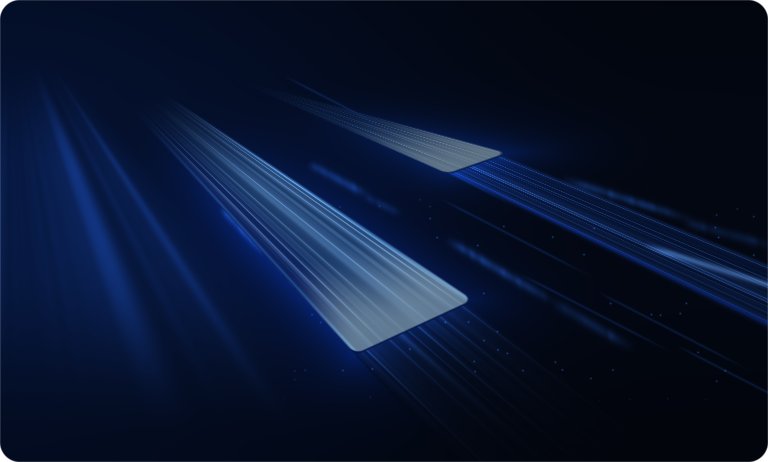
This background is drawn by a Shadertoy shader. Its source:

```glsl
// Two glowing slabs of light racing over a dark blue circuit plane, with blurred streaks.

float hash(float n) { return fract(sin(n * 127.1) * 4375.85); }

float noise(float x) {
    float i = floor(x), f = fract(x);
    return mix(hash(i), hash(i + 1.0), f * f * (3.0 - 2.0 * f));
}

// Signed distance to the line a-b, positive on its left side
float side(vec2 p, vec2 a, vec2 b) {
    vec2 d = normalize(b - a), q = p - a;
    return d.x * q.y - d.y * q.x;
}

// Perspective strip: distances inside its left and right edges, position across
vec3 fan(vec2 p, vec2 leftFar, vec2 leftNear, vec2 rightFar, vec2 rightNear) {
    float l = side(p, leftFar, leftNear), r = side(p, rightNear, rightFar);
    return vec3(l, r, l / max(l + r, 0.001));
}

// Thin bright fibres across a strip
float fibres(float u, float seed) {
    return 0.45 * pow(noise(u * 19.0 + seed), 3.0)
         + 0.75 * pow(noise(u * 47.0 + seed * 3.0), 5.0);
}

// Inside mask of a strip cut by a front edge, with rounded corners
float slabMask(vec3 s, float front, float radius) {
    vec2 inner = vec2(min(s.x, s.y), front);
    float d = radius - length(max(radius - inner, 0.0));
    return smoothstep(-0.001, 0.004, d);
}

// Soft segment that tapers toward both ends
float streak(vec2 p, vec2 a, vec2 b, float width) {
    vec2 d = b - a;
    float h = dot(p - a, d) / dot(d, d);
    float r = length(p - a - d * clamp(h, 0.0, 1.0)) / width;
    return exp(-r * r) * smoothstep(-0.05, 0.15, h) * smoothstep(1.05, 0.7, h);
}

void mainImage(out vec4 fragColor, in vec2 fragCoord) {
    const float aspect = 1.662;
    vec2 p = fragCoord / iResolution.xy * vec2(aspect, 1.0);

    // Backdrop
    vec3 col = mix(vec3(0.016, 0.066, 0.185), vec3(0.010, 0.026, 0.066), smoothstep(0.0, 1.45, p.x));
    col *= 0.68 + 0.32 * smoothstep(0.0, 0.4, p.y) * smoothstep(1.25, 0.7, p.y);

    // Blurred streaks on the left, spreading from the upper corner
    float ray = (p.x - 0.02) / max(1.0 - p.y, 0.05);
    float haze = 0.55 * noise(ray * 13.0 + 4.0) + 0.3 * noise(ray * 31.0);
    haze += 0.9 * exp(-pow((ray - 0.38) / 0.055, 2.0)) + 0.85 * exp(-pow((ray - 0.65) / 0.025, 2.0));
    haze *= smoothstep(0.88, 0.62, p.y) * smoothstep(0.04, 0.5, p.y) * smoothstep(0.86, 0.58, ray);
    col += vec3(0.035, 0.095, 0.22) * haze;

    // Geometry of the near and far slabs
    vec2 nearL = vec2(0.768, 0.232), nearR = vec2(1.026, 0.351);
    vec2 farL = vec2(0.968, 0.623), farR = vec2(1.10, 0.669);
    vec3 a = fan(p, vec2(0.255, 0.794), nearL, vec2(0.366, 0.794), nearR);
    vec3 b = fan(p, vec2(0.567, 0.800), farL, vec2(0.610, 0.803), farR);
    float frontA = side(p, nearL, nearR), frontB = side(p, farL, farR);
    float tA = 1.0 - frontA / 0.705, tB = 1.0 - frontB / 0.36;

    // Blue light spilling round the slabs
    float outA = length(max(-vec3(a.xy, frontA), 0.0));
    float outB = length(max(-vec3(b.xy, frontB), 0.0));
    col += vec3(0.01, 0.085, 0.30) * exp(-outA * 17.0) * smoothstep(0.05, 0.6, tA) * (a.x < 0.0 ? 1.0 : 0.6);
    col += vec3(0.01, 0.07, 0.22) * exp(-outB * 24.0) * smoothstep(0.2, 1.0, tB);

    // Light trails ahead of each slab
    vec3 c = fan(p, nearL, vec2(0.95, 0.05), vec2(1.015, 0.34), vec2(1.32, 0.11));
    float trail = smoothstep(0.0, 0.015, min(c.x, c.y)) * smoothstep(0.0, -0.004, frontA);
    col += vec3(0.13, 0.27, 0.48) * trail * (0.08 + fibres(c.z, 8.0)) * exp(frontA * 9.0);
    vec3 e = fan(p, farL, vec2(aspect, 0.285), vec2(1.10, 0.66), vec2(aspect, 0.432));
    trail = smoothstep(-0.003, 0.012, min(e.x, e.y)) * smoothstep(0.0, -0.004, frontB);
    float edgeLine = exp(-pow((e.z - 0.1) / 0.04, 2.0));
    col += trail * (vec3(0.01, 0.045, 0.13) + vec3(0.14, 0.27, 0.46) * fibres(e.z, 21.0)
         + vec3(0.02, 0.08, 0.28) * edgeLine) * exp(frontB * 0.7);
    col += vec3(0.18, 0.27, 0.38) * streak(p, vec2(1.40, 0.468), vec2(1.75, 0.355), 0.007);

    // Circuit dashes along the plane
    float dash = streak(p, vec2(0.67, 0.645), vec2(0.80, 0.575), 0.009)
               + 0.5 * streak(p, vec2(0.79, 0.575), vec2(0.87, 0.535), 0.008)
               + streak(p, vec2(0.97, 0.480), vec2(1.20, 0.345), 0.009)
               + 0.7 * streak(p, vec2(1.20, 0.345), vec2(1.37, 0.245), 0.010)
               + streak(p, vec2(1.22, 0.612), vec2(1.50, 0.523), 0.009)
               + 0.5 * streak(p, vec2(1.48, 0.520), vec2(1.68, 0.465), 0.010)
               + 1.3 * streak(p, vec2(0.48, 0.550), vec2(0.575, 0.450), 0.008);
    col += vec3(0.05, 0.13, 0.28) * dash * (0.65 + 0.6 * noise(p.x * 90.0));
    for (float i = 0.0; i < 6.0; i++) {
        vec2 start = vec2(0.62 + 0.17 * i, 0.72 - 0.11 * i + 0.12 * hash(i + 2.0));
        col += vec3(0.025, 0.07, 0.16) * streak(p, start, start + vec2(0.32, -0.165), 0.0025);
    }

    // Scattered sparks on a grid
    vec2 cell = floor(p * 48.0);
    float id = hash(cell.x + 57.0 * hash(cell.y + 3.0));
    vec2 spot = fract(p * 48.0) - 0.25 - 0.5 * vec2(hash(id * 91.0), hash(id * 37.0));
    float zone = smoothstep(0.5, 0.8, p.x) * smoothstep(0.10, 0.2, p.y) * smoothstep(0.62, 0.5, p.y);
    col += vec3(0.08, 0.20, 0.40) * step(0.94, id) * zone * exp(-dot(spot, spot) * 110.0);

    // Far slab
    vec3 body = mix(vec3(0.04, 0.12, 0.27), vec3(0.36, 0.44, 0.51), smoothstep(0.45, 1.0, tB));
    body += vec3(0.22, 0.28, 0.32) * fibres(b.z, 5.0) * (1.0 - 0.6 * smoothstep(0.7, 1.0, tB));
    col = mix(col, body, slabMask(b, frontB, 0.012) * smoothstep(0.0, 0.85, tB));

    // Near slab: blue left flank, pale ridge and bright front
    body = mix(vec3(0.025, 0.10, 0.32), vec3(0.10, 0.22, 0.40), smoothstep(0.05, 0.55, a.z));
    body = mix(body, vec3(0.37, 0.47, 0.57), smoothstep(0.68, 0.97, tA + 0.06 * (noise(a.z * 9.0) - 0.5)));
    float ridge = exp(-pow((a.z - 0.62) / 0.07, 2.0));
    body += vec3(0.32, 0.40, 0.44) * (fibres(a.z, 13.0) + 0.35 * ridge) * (1.0 - 0.8 * smoothstep(0.7, 1.0, tA));
    float rim = exp(-pow((min(a.x, a.y) - 0.006) / 0.003, 2.0));
    body += vec3(0.06, 0.14, 0.20) * rim;
    col = mix(col, body, slabMask(a, frontA, 0.02) * smoothstep(0.0, 0.45, tA));

    // Rounded white frame corners
    vec2 box = abs(p - vec2(aspect, 1.0) * 0.5) - vec2(aspect, 1.0) * 0.5 + 0.043;
    float corner = length(max(box, 0.0)) - 0.043;
    fragColor = vec4(mix(col, vec3(1.0), smoothstep(-0.002, 0.002, corner)), 1.0);
}
```
